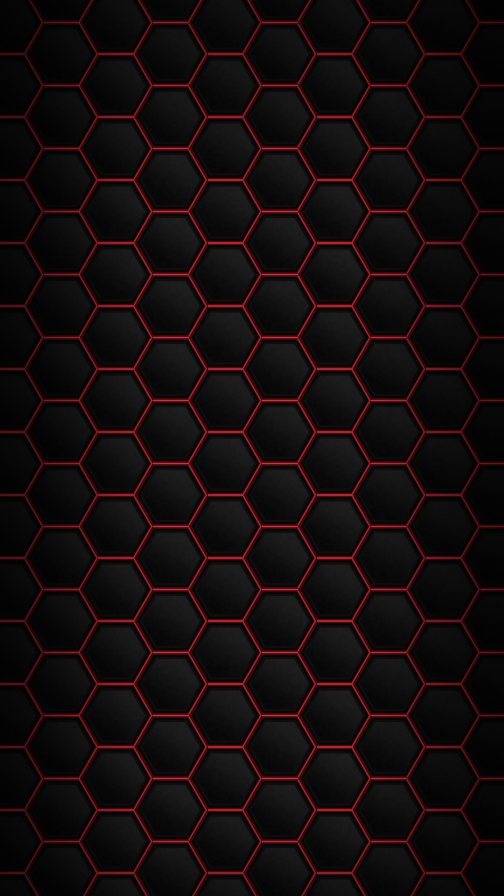
A WebGL 1 fragment shader for this pattern:

```glsl
precision mediump float;
// Dark bevelled hexagon tiles over glowing red seams, dimmed toward the borders.

uniform vec2 u_resolution;

const float REPEATS = 8.0;                  // tile heights per canvas width
const vec2 TILE_CENTER = vec2(0.981, 0.365); // centre of one tile, in tile heights
const vec2 LATTICE = vec2(1.7320508, 1.0);
const float CORE_HALF = 0.011;              // half widths and insets, in tile heights
const float SEAM_HALF = 0.034;
const float CORE_SHIFT = 0.014;
const float RIM_INSET = 0.070;
const float FACE_INSET = 0.105;
const float DIAGONAL_GAIN = 0.80;
const float GRAIN = 0.014;
const vec3 GAP_COLOR = vec3(0.026, 0.014, 0.016);
const vec3 RIM_COLOR = vec3(0.056, 0.052, 0.053);
const vec3 FACE_DARK = vec3(0.030, 0.029, 0.030);
const vec3 FACE_LIGHT = vec3(0.116, 0.116, 0.117);
const vec3 SEAM_COLOR = vec3(0.29, 0.045, 0.065);
const vec3 CORE_COLOR = vec3(0.80, 0.20, 0.23);
const vec3 GLOW_COLOR = vec3(0.09, 0.008, 0.014);

float hash(vec2 p) {
  return fract(sin(dot(p, vec2(12.9898, 78.233))) * 43758.5453);
}

float valueNoise(vec2 p) {
  vec2 i = floor(p);
  vec2 f = fract(p);
  f = f * f * (3.0 - 2.0 * f);
  return mix(mix(hash(i), hash(i + vec2(1.0, 0.0)), f.x),
             mix(hash(i + vec2(0.0, 1.0)), hash(i + 1.0), f.x), f.y);
}

// Offset from the nearest tile centre of two interleaved grids.
vec2 hexOffset(vec2 p) {
  vec2 a = mod(p + 0.5 * LATTICE, LATTICE) - 0.5 * LATTICE;
  vec2 b = mod(p, LATTICE) - 0.5 * LATTICE;
  return dot(a, a) < dot(b, b) ? a : b;
}

// One inside the half width, zero outside, smoothed over the given softness.
float band(float dist, float halfWidth, float softness) {
  return 1.0 - smoothstep(halfWidth - 0.5 * softness, halfWidth + 0.5 * softness, dist);
}

void main() {
  vec2 uv = gl_FragCoord.xy / u_resolution;
  vec2 p = gl_FragCoord.xy / u_resolution.x * REPEATS;
  float pixel = REPEATS / u_resolution.x;

  // Distance inward from the tile border
  vec2 q = hexOffset(p - TILE_CENTER);
  float slanted = dot(abs(q), vec2(0.8660254, 0.5));
  float edge = 0.5 - max(abs(q.y), slanted);
  float diagonal = step(abs(q.y), slanted);

  // Light falls off sideways and toward the top and bottom
  float side = smoothstep(-0.04, 0.34, uv.x) * smoothstep(-0.04, 0.34, 1.0 - uv.x);
  float ends = smoothstep(-0.16, 0.16, uv.y) * smoothstep(-0.12, 0.26, 1.0 - uv.y);
  float tileLight = mix(0.25, 1.0, side) * mix(0.45, 1.0, ends);
  float seamLight = mix(0.42, 1.0, side) * mix(0.55, 1.0, ends);

  // Tile face with a slanted sheen and fine grain
  float sheen = smoothstep(-0.40, 0.42, dot(q, vec2(0.55, 0.83)));
  float grain = valueNoise(p * 22.0) - 0.5;
  vec3 face = mix(FACE_DARK, FACE_LIGHT, sheen) + GRAIN * grain;
  float rim = 1.0 - band(edge, RIM_INSET, 1.3 * pixel);
  float top = 1.0 - band(edge, FACE_INSET, 1.3 * pixel);
  vec3 color = mix(GAP_COLOR, RIM_COLOR, rim);
  color = mix(color, face, top) * tileLight;

  // Red seam: soft spill, dark bed and a core set off-centre on diagonals
  float coreDist = abs(edge - diagonal * CORE_SHIFT * sign(q.x));
  float gain = seamLight * mix(1.0, DIAGONAL_GAIN, diagonal);
  color += GLOW_COLOR * exp(-edge * 32.0) * gain;
  color = mix(color, SEAM_COLOR * gain, band(edge, SEAM_HALF, 1.2 * pixel));
  color = mix(color, CORE_COLOR * gain, band(coreDist, CORE_HALF, 1.2 * pixel));

  gl_FragColor = vec4(color, 1.0);
}
```
